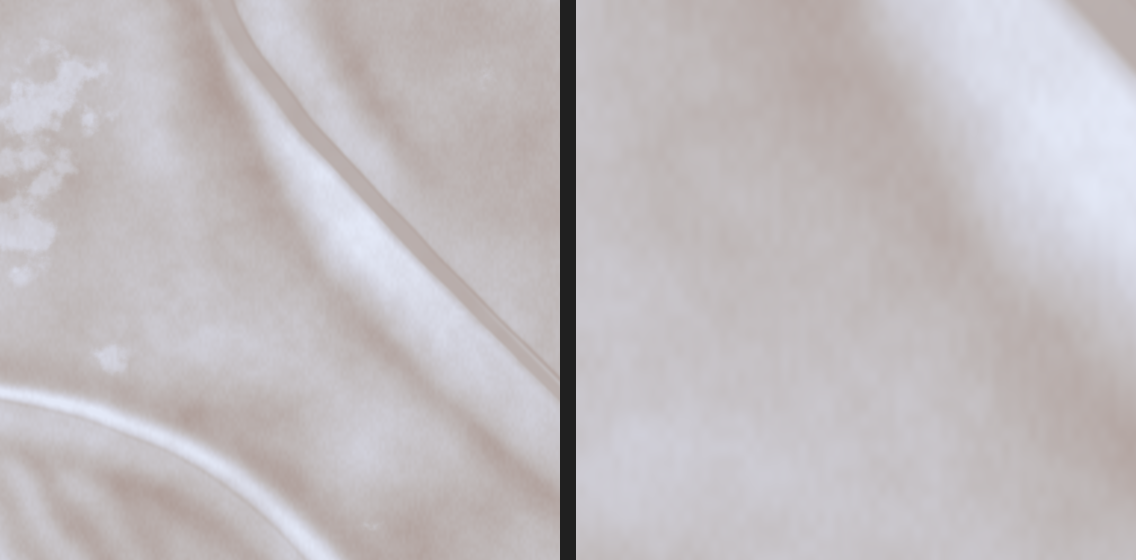
Left: the whole. Right: its middle third, enlarged.
Give the GLSL for this texture, as a WebGL 1 fragment shader.

```glsl
precision highp float;
uniform vec2 u_resolution;

#define BASE_LEVEL 0.37
#define MOTTLE 0.50
#define GRAIN 0.07
#define FOLD_GLOW 0.34
#define RIDGE_GLOW 0.62
#define SHADOW_DEPTH 0.24
#define SHADE vec3(0.685, 0.620, 0.600)
#define CLOTH vec3(0.750, 0.725, 0.725)
#define SHEEN vec3(0.820, 0.820, 0.860)
#define GLINT vec3(0.890, 0.910, 0.965)

float hash(vec2 p) {
  vec3 q = fract(vec3(p.xyx) * 0.1031);
  q += dot(q, q.yzx + 33.33);
  return fract((q.x + q.y) * q.z);
}

float noise(vec2 p) {
  vec2 i = floor(p), f = fract(p);
  f = f * f * (3.0 - 2.0 * f);
  return mix(mix(hash(i), hash(i + vec2(1, 0)), f.x),
             mix(hash(i + vec2(0, 1)), hash(i + vec2(1, 1)), f.x), f.y);
}

float fbm(vec2 p) {
  float sum = 0.0, gain = 0.5;
  for (int i = 0; i < 5; i++) {
    sum += gain * noise(p);
    p = mat2(1.6, 1.2, -1.2, 1.6) * p + 7.3;
    gain *= 0.5;
  }
  return sum;
}

float band(float d, float width) {
  return exp(-d * d / (width * width));
}

float blob(vec2 p, vec2 centre, vec2 radius) {
  vec2 d = (p - centre) / radius;
  return exp(-dot(d, d));
}

// Horizontal position of the long seam at depth t below the top edge.
float seamX(float t) {
  return 0.395 + 0.98 * t - 0.08 * (1.0 - exp(-8.0 * t));
}

// Mottled cloth with broad lit and shaded areas.
float clothLevel(vec2 p) {
  float level = BASE_LEVEL + MOTTLE * (fbm(p * vec2(8.0, 6.0) + 3.0) - 0.48);
  level += 0.12 * (noise(p * 42.0) - 0.5) * noise(p * 5.0 + 9.0);
  level += GRAIN * (noise(p * vec2(190.0, 120.0)) - 0.5);
  level += 0.20 * blob(p, vec2(0.66, 0.75), vec2(0.13, 0.10));
  level += 0.16 * blob(p, vec2(0.42, 0.60), vec2(0.14, 0.12));
  level -= 0.18 * blob(p, vec2(0.43, 0.73), vec2(0.15, 0.05));
  level -= 0.15 * blob(p, vec2(0.78, 0.92), vec2(0.20, 0.10));
  level -= 0.14 * blob(p, vec2(0.25, 0.93), vec2(0.16, 0.07));
  level -= 0.12 * blob(p, vec2(0.90, 0.20), vec2(0.18, 0.20));
  level += 0.16 * band(p.x - 0.23 - 0.25 * p.y, 0.045) * band(p.y - 0.36, 0.27);
  return level;
}

// Pale worn patches with ragged edges.
float wornPatches(vec2 p) {
  float area = blob(p, vec2(0.09, 0.19), vec2(0.12, 0.13))
             + blob(p, vec2(0.04, 0.40), vec2(0.07, 0.11))
             + 0.65 * blob(p, vec2(0.19, 0.64), vec2(0.06, 0.04))
             + 0.7 * blob(p, vec2(0.66, 0.935), vec2(0.03, 0.02))
             + 0.6 * blob(p, vec2(0.86, 0.13), vec2(0.05, 0.04));
  float ragged = fbm(p * 24.0 + 5.0) + 0.5 * area;
  return smoothstep(0.68, 0.98, ragged) * smoothstep(0.1, 0.6, area);
}

// Broad bright fold, its shadow, and the dark seam beside it.
float addSeam(float level, vec2 p) {
  float t = p.y;
  float s = seamX(t) - p.x;
  float width = 0.055 + 0.18 * smoothstep(0.0, 0.55, t) - 0.045 * smoothstep(0.6, 1.0, t);
  float e = s - width;
  level -= SHADOW_DEPTH * band(e, e > 0.0 ? 0.055 : 0.03);
  float lit = smoothstep(0.015, 0.045, s) * (1.0 - smoothstep(0.45, 0.95, s / width));
  level += lit * (0.14 + FOLD_GLOW * band(t - 0.38, 0.26));
  float upper = 1.0 - smoothstep(0.22, 0.42, t);
  level += 0.22 * upper * band(s + 0.09 - 0.1 * t, 0.05);
  level -= 0.24 * upper * band(s + 0.19 - 0.22 * t, 0.045);
  float seam = 1.0 - smoothstep(0.015, 0.025, abs(s));
  level = mix(level, 0.15 + 0.06 * noise(p * 30.0), 0.88 * seam);
  level -= 0.16 * band(s + 0.021, 0.005);
  level += 0.16 * band(s + 0.011, 0.005) * smoothstep(0.45, 0.7, t);
  return level;
}

// Glossy curved ridge with a fine crease below it.
float addRidge(float level, vec2 p) {
  float slope = 0.2 + 2.85 * p.x * p.x;
  float curve = 0.697 + 0.2 * p.x + 0.95 * p.x * p.x * p.x;
  float d = (p.y - curve) / sqrt(1.0 + slope * slope);
  float width = 0.014 + 0.018 * p.x;
  level -= 0.16 * band(d + 0.045, 0.035);
  level += 0.18 * band(d - 0.045, 0.035) * (1.0 - 0.5 * p.x);
  level -= 0.18 * band(d - 0.10, 0.03);
  level += RIDGE_GLOW * band(d, width);
  level -= 0.15 * band(d - width * 1.15, 0.005);
  float corner = smoothstep(0.07, 0.14, d) * (1.0 - smoothstep(0.15, 0.35, p.x));
  float streak = sin((p.x - 0.62 * p.y) * 52.0 + 2.5 * noise(p * 9.0) + 20.0);
  return level + 0.15 * corner * streak;
}

void main() {
  vec2 p = gl_FragCoord.xy / u_resolution;
  p.y = 1.0 - p.y;
  vec2 wobble = 0.006 * (vec2(noise(p * 13.0), noise(p * 13.0 + 40.0)) - 0.5);
  float level = clothLevel(p) + 0.30 * wornPatches(p);
  level = addRidge(addSeam(level, p + wobble), p + wobble);

  vec3 colour = mix(SHADE, CLOTH, clamp(level / 0.35, 0.0, 1.0));
  colour = mix(colour, SHEEN, clamp((level - 0.35) / 0.35, 0.0, 1.0));
  colour = mix(colour, GLINT, clamp((level - 0.70) / 0.30, 0.0, 1.0));
  gl_FragColor = vec4(colour, 1.0);
}
```
